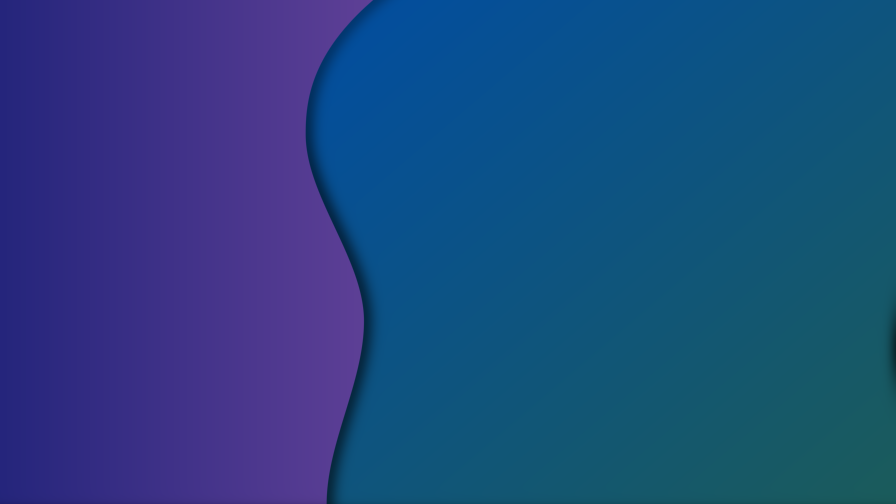
This background is drawn by a Shadertoy shader. Its source:

```glsl
// Horizontal position of the wavy border at depth t below the top
float borderX(float t) {
    float crest = 0.6065 + 0.134 * pow(max(1.0 - t / 0.266, 0.0), 2.3);
    float bulge = 0.1157 * smoothstep(0.266, 0.637, t);
    float foot = 0.0741 * smoothstep(0.637, 1.0, t);
    return crest + bulge - foot;
}

void mainImage(out vec4 fragColor, in vec2 fragCoord) {
    vec2 p = fragCoord / iResolution.y;
    float width = iResolution.x / iResolution.y;
    float pixel = 1.0 / iResolution.y;
    float t = 1.0 - p.y;

    // Signed distance to the border, positive on the blue side
    float slope = (borderX(t + 0.004) - borderX(t - 0.004)) / 0.008;
    float d = (p.x - borderX(t)) / sqrt(1.0 + slope * slope);

    // Violet panel with a horizontal gradient
    vec3 violet = mix(vec3(0.143, 0.145, 0.485), vec3(0.365, 0.248, 0.587), p.x / 0.722);

    // Blue panel fading diagonally to teal
    float diagonal = 0.5 * ((p.x - 0.6065) / (width - 0.6065) + t);
    vec3 blue = mix(vec3(0.005, 0.302, 0.635), vec3(0.105, 0.358, 0.355), clamp(diagonal, 0.0, 1.0));

    // Soft shadow along the border, weaker toward the top
    float depth = max(d, 0.0) / 0.021;
    blue *= 1.0 - mix(0.28, 0.52, smoothstep(0.0, 0.4, t)) * exp(-depth * depth);

    // Shadow entering from the right side
    vec2 q = (p - vec2(width + 0.006, 0.31)) / vec2(0.018, 0.075);
    blue *= 1.0 - 0.65 * exp(-dot(q, q));

    vec3 color = mix(violet, blue, smoothstep(-0.75 * pixel, 0.75 * pixel, d));

    // Slight darkening along the bottom
    color *= 1.0 - 0.12 * exp(-p.y / 0.006);
    fragColor = vec4(color, 1.0);
}
```
